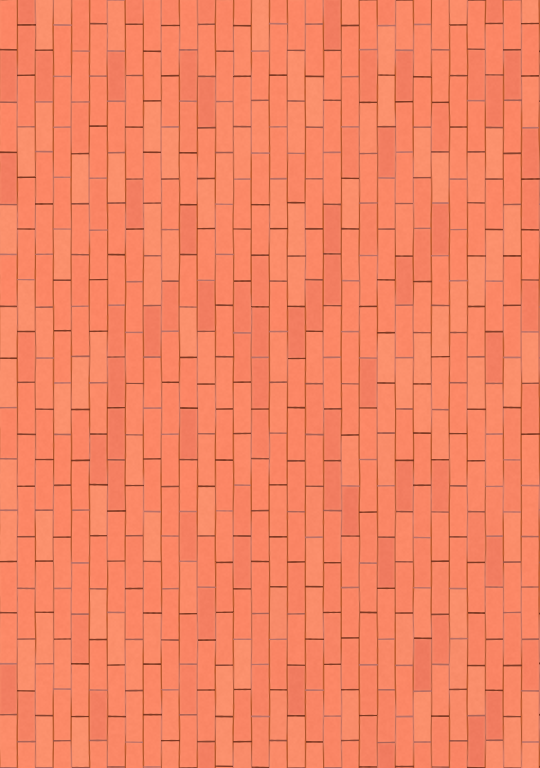
Write a WebGL 2 fragment shader that draws this texture.

```glsl
#version 300 es
precision highp float;
// Wall of slim upright bricks in running bond: 30 columns by 15 courses,
// every other column dropped by half a brick. Thin, uneven joints are cut by
// box-filtered distances; hashes and value noise vary tone, joint and grain.
uniform vec2 u_resolution;
out vec4 outColor;

const vec2 BRICK = vec2(0.0234375, 1.0 / 15.0); // in canvas heights
const vec3 CORAL = vec3(0.99, 0.525, 0.395);
const vec3 APRICOT = vec3(0.985, 0.58, 0.435);
const vec3 RED_CLAY = vec3(0.925, 0.465, 0.365);
const vec3 OCHRE_JOINT = vec3(0.70, 0.34, 0.17);
const vec3 ROSE_JOINT = vec3(0.80, 0.47, 0.39);
const vec3 DARK_JOINT = vec3(0.47, 0.21, 0.13);
const vec3 MAUVE_JOINT = vec3(0.72, 0.44, 0.41);

float hash(vec2 p) {
  vec3 q = fract(vec3(p.xyx) * 0.1031);
  q += dot(q, q.yzx + 33.33);
  return fract((q.x + q.y) * q.z);
}

float noise(vec2 p) {
  vec2 cell = floor(p);
  vec2 f = fract(p);
  f = f * f * (3.0 - 2.0 * f);
  float low = mix(hash(cell), hash(cell + vec2(1, 0)), f.x);
  float high = mix(hash(cell + vec2(0, 1)), hash(cell + vec2(1, 1)), f.x);
  return mix(low, high, f.y);
}

// Share of a pixel covered by a line centred at distance zero
float lineCoverage(float dist, float halfWidth, float pixel) {
  float upper = min(dist + 0.5 * pixel, halfWidth);
  float lower = max(dist - 0.5 * pixel, -halfWidth);
  return clamp((upper - lower) / pixel, 0.0, 1.0);
}

// Fired clay: a tone per brick, a broad drift and fine grain
vec3 clayColor(vec2 id, vec2 p) {
  float tone = hash(id + 17.0);
  float drift = noise(p * vec2(4.0, 2.5) + 8.0);
  vec3 clay = mix(CORAL, APRICOT, 0.75 * smoothstep(0.55, 1.0, tone));
  clay = mix(clay, APRICOT, 0.25 * smoothstep(0.4, 0.9, drift));
  float shade = smoothstep(0.28, 0.0, tone) * 0.65;
  float lowerPatch = smoothstep(0.45, 0.05, length((p - vec2(0.46, 0.12)) * vec2(1.5, 1.0)));
  clay = mix(clay, RED_CLAY, clamp(shade + 0.35 * lowerPatch * hash(id + 5.0), 0.0, 1.0));
  float grain = noise(p * 420.0) + noise(p * 190.0) - 1.0;
  return clay + 0.014 * grain;
}

void main() {
  vec2 p = gl_FragCoord.xy / u_resolution.y;
  float pixel = 1.0 / u_resolution.y;

  // Columns, with slightly wavering upright joints
  float waver = 0.035 * (noise(vec2(floor(p.x / BRICK.x + 0.5) * 7.0, p.y * 24.0)) - 0.5);
  float across = p.x / BRICK.x + 0.035 + waver;
  float column = floor(across);
  float seam = floor(across + 0.5);
  float seamDist = (across - seam) * BRICK.x;

  // Courses, counted downwards and staggered, each joint a little displaced
  float down = (1.0 - p.y) / BRICK.y + 0.02 - 0.5 * mod(column, 2.0);
  float joint = floor(down + 0.5);
  vec2 jointId = vec2(column, joint + 40.0);
  float jitter = 0.045 * (hash(jointId) - 0.5);
  float tilt = 0.012 * (hash(jointId + 60.0) - 0.5) * (fract(across) - 0.5);
  float jointOffset = down - joint - jitter - tilt;
  float jointDist = jointOffset * BRICK.y;
  vec2 brickId = vec2(column, joint + 40.0 - step(jointOffset, 0.0));

  // Brick face with a faint pale rim
  vec3 color = clayColor(brickId, p);
  float rim = smoothstep(0.0045, 0.001, min(abs(seamDist), abs(jointDist)));
  color = mix(color, APRICOT, 0.3 * rim);

  // Upright joints: ochre, worn to rose along some stretches
  float seamWear = noise(vec2(seam * 5.0, p.y * 17.0));
  float seamGrit = noise(vec2(seam * 9.0, p.y * 150.0));
  vec3 seamColor = mix(OCHRE_JOINT, ROSE_JOINT, smoothstep(0.35, 0.85, seamWear));
  seamColor *= 0.92 + 0.14 * seamGrit;
  float seamHalf = mix(0.00075, 0.0011, seamGrit);
  color = mix(color, seamColor, 0.92 * lineCoverage(seamDist, seamHalf, pixel));

  // Cross joints: from dark gaps to pale mauve mortar
  float mortar = hash(jointId + 91.0);
  vec3 jointColor = mix(DARK_JOINT, MAUVE_JOINT, smoothstep(0.2, 0.9, mortar));
  float jointGrit = noise(vec2(p.x * 260.0, joint * 11.0));
  float jointHalf = mix(0.0007, 0.00125, 0.5 * jointGrit + 0.5 * hash(jointId + 33.0));
  color = mix(color, jointColor, 0.95 * lineCoverage(jointDist, jointHalf, pixel));

  outColor = vec4(clamp(color, 0.0, 1.0), 1.0);
}
```
